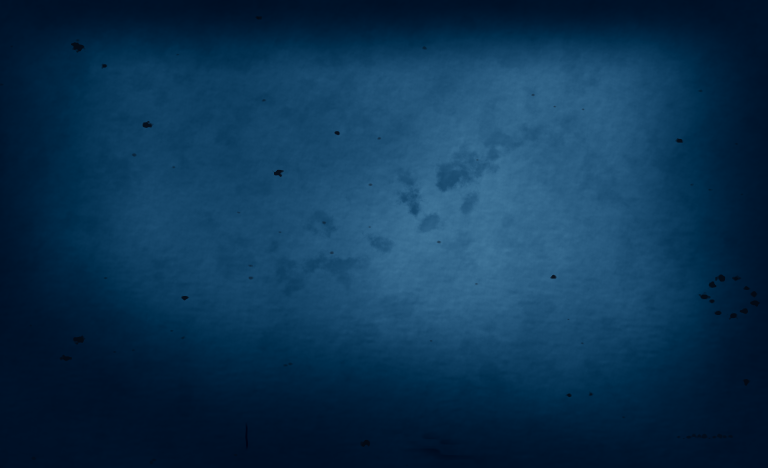
Give the GLSL for this texture, as a Shadertoy shader.

```glsl
float hash(vec2 p) {
    vec3 q = fract(p.xyx * 0.1031);
    q += dot(q, q.yzx + 33.33);
    return fract((q.x + q.y) * q.z);
}

float noise(vec2 p) {
    vec2 cell = floor(p), f = fract(p);
    f = f * f * (3.0 - 2.0 * f);
    return mix(mix(hash(cell), hash(cell + vec2(1, 0)), f.x),
               mix(hash(cell + vec2(0, 1)), hash(cell + vec2(1, 1)), f.x), f.y);
}

float fbm(vec2 p) {
    float sum = 0.0, amp = 0.5;
    for (int i = 0; i < 5; i++) {
        sum += amp * noise(p);
        p = mat2(0.8, 0.6, -0.6, 0.8) * p * 2.03 + 17.3;
        amp *= 0.5;
    }
    return sum;
}

float glow(vec2 p, vec2 center, vec2 size) {
    vec2 d = (p - center) / size;
    return exp(-dot(d, d));
}

// Broad light with a dark frame and a shaded lower left corner
float lightField(vec2 uv) {
    float inner = 0.25 + 0.14 * glow(uv, vec2(0.70, 0.66), vec2(0.23, 0.36))
                       + 0.09 * glow(uv, vec2(0.57, 0.45), vec2(0.17, 0.22));
    float frame = smoothstep(-0.05, 0.2, uv.x) * smoothstep(1.03, 0.78, uv.x)
                * smoothstep(1.0, 0.82, uv.y) * smoothstep(-0.05, 0.38, uv.y);
    float corner = smoothstep(0.0, 0.5, uv.y + 0.7 * uv.x - 0.18);
    return mix(0.065, inner, frame * corner);
}

// Pitted surface with flat wrinkles that strengthen toward the bottom
float surface(vec2 p) {
    float wave = 3.0 * noise(p * 9.0);
    float wrinkles = noise(vec2(p.x * 38.0, p.y * 125.0 + wave));
    return fbm(p * 65.0) + wrinkles * mix(0.55, 0.15, smoothstep(0.2, 0.65, p.y));
}

float speck(vec2 p, vec2 center, float radius) {
    vec2 d = (p - center) * vec2(0.8, 1.15);
    float ragged = radius * (0.35 + 0.9 * noise(p * 170.0));
    float edge = 0.0012 + 0.5 / iResolution.y;
    return 1.0 - smoothstep(-edge, edge, length(d) - ragged);
}

float specks(vec2 p) {
    const vec3 chips[15] = vec3[15](
        vec3(0.594, 0.630, 0.009), vec3(0.169, 0.900, 0.013), vec3(0.551, 0.962, 0.006),
        vec3(0.316, 0.733, 0.008), vec3(0.224, 0.859, 0.006), vec3(1.453, 0.699, 0.006),
        vec3(1.182, 0.408, 0.005), vec3(0.167, 0.274, 0.010), vec3(0.141, 0.233, 0.009),
        vec3(0.780, 0.053, 0.008), vec3(1.596, 0.184, 0.008), vec3(1.214, 0.156, 0.005),
        vec3(1.263, 0.158, 0.005), vec3(0.395, 0.363, 0.006), vec3(0.720, 0.716, 0.005));
    float mark = 0.0;
    for (int i = 0; i < 15; i++)
        mark = max(mark, speck(p, chips[i].xy, chips[i].z));

    // Broken ring at the right and a row below it
    for (int i = 0; i < 11; i++) {
        float k = float(i), h = hash(vec2(k, 4.0));
        float angle = k * 0.571 + 0.3 * h;
        vec2 ring = vec2(1.562, 0.366) + vec2(cos(angle), sin(angle)) * vec2(0.052, 0.040) * (0.75 + 0.4 * h);
        mark = max(mark, speck(p, ring, 0.004 + 0.006 * h));
        vec2 row = vec2(1.45 + 0.011 * k, 0.066 + 0.008 * (h - 0.5));
        mark = max(mark, 0.7 * speck(p, row, 0.007 * h));
    }

    // Fine scattered dots
    for (int i = 0; i < 45; i++) {
        float k = float(i);
        vec2 spot = vec2(1.64 * hash(vec2(k, 11.0)), hash(vec2(k, 23.0)));
        mark = max(mark, 0.5 * speck(p, spot, 0.0015 + 0.0025 * hash(vec2(k, 37.0))));
    }
    return mark;
}

// Soft bruises along a rising diagonal, with fainter ones elsewhere
float bruises(vec2 p) {
    vec2 d = p - vec2(0.86, 0.55);
    vec2 along = vec2(0.89 * d.x + 0.455 * d.y, 0.89 * d.y - 0.455 * d.x);
    float band = glow(along, vec2(0.0), vec2(0.26, 0.06));
    float blots = smoothstep(0.50, 0.72, fbm(p * 23.0 + 5.0));
    return blots * (0.16 + 0.65 * band);
}

void mainImage(out vec4 fragColor, in vec2 fragCoord) {
    vec2 uv = fragCoord / iResolution.xy;
    vec2 p = fragCoord / iResolution.y;

    // Light, cloudy stains and side-lit relief
    float tone = lightField(uv + 0.035 * (vec2(fbm(p * 5.0), fbm(p * 5.0 + 31.0)) - 0.48));
    tone *= 1.0 + 0.32 * (fbm(p * 6.0 + 9.0) - 0.48);
    float relief = surface(p) - surface(p + vec2(-0.002, 0.004));
    tone *= 1.0 + 0.16 * relief + 0.10 * (fbm(p * 90.0) - 0.48);
    tone *= 1.0 - 0.42 * bruises(p);

    // Vertical scratch and low smear
    float scratch = smoothstep(0.003, 0.001, abs(p.x - 0.526 - 0.002 * noise(p * 60.0)))
                  * smoothstep(0.035, 0.05, p.y) * smoothstep(0.10, 0.085, p.y);
    float smear = glow(p, vec2(0.93, 0.045 - 0.25 * (p.x - 0.93)), vec2(0.07, 0.02))
                * smoothstep(0.3, 0.6, noise(p * vec2(25.0, 90.0)));
    tone *= 1.0 - 0.75 * scratch - 0.5 * smear;

    vec3 color = vec3(max(0.0, 0.9 * (tone - 0.18)), tone, 0.06 + 1.45 * tone - 0.6 * tone * tone);
    color = mix(color, vec3(0.015, 0.03, 0.065), 0.88 * specks(p));
    fragColor = vec4(color, 1.0);
}
```
